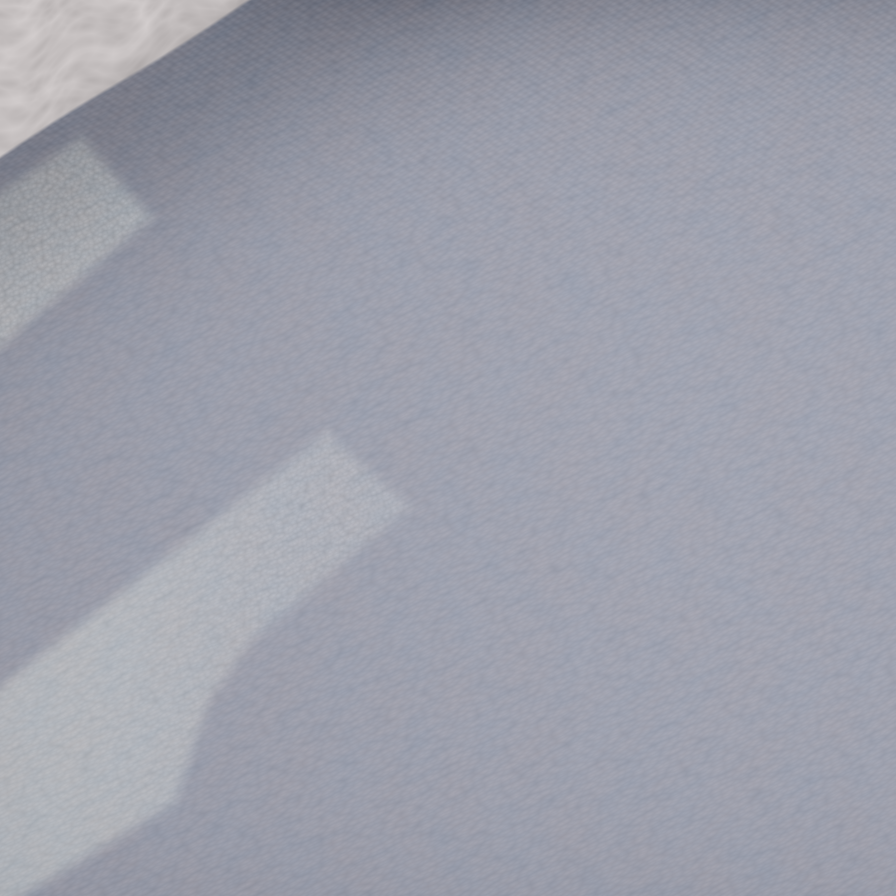
Write a Shadertoy shader that draws this texture.

```glsl
// Blue-grey woven cloth with two soft patches of light and a crumpled paper corner.
// Polygon distances place the light, an exponential falloff gives the paper's shadow,
// and stretched cellular noise makes the threads, grain and paper creases.
#define CLOTH vec3(0.622, 0.633, 0.683)
#define PAPER vec3(0.775, 0.755, 0.755)
#define LIGHT_TINT vec3(0.070, 0.071, 0.052)
#define SHADOW_DEPTH 0.155
#define SHADOW_REACH 0.16
#define LIGHT_BLUR 0.012
#define THREAD_ANGLE 0.46
#define THREAD_CONTRAST 0.030
#define GRAIN_CONTRAST 0.060
#define CREASE_CONTRAST 0.13

const int CORNERS = 7;

vec2 hash2(vec2 p) {
    vec3 q = fract(p.xyx * vec3(0.1031, 0.1030, 0.0973));
    q += dot(q, q.yzx + 33.33);
    return fract((q.xx + q.yz) * q.zy);
}

vec2 rotate(vec2 p, float a) {
    float c = cos(a), s = sin(a);
    return vec2(c * p.x + s * p.y, c * p.y - s * p.x);
}

// Distance to the nearest scattered cell centre
float cellular(vec2 p) {
    vec2 cell = floor(p), f = p - cell;
    float nearest = 4.0;
    for (int j = -1; j <= 1; j++)
        for (int i = -1; i <= 1; i++) {
            vec2 o = vec2(i, j);
            vec2 d = o + hash2(cell + o + 457.0) - f;
            nearest = min(nearest, dot(d, d));
        }
    return sqrt(nearest);
}

// Signed distance to a polygon, negative inside
float polygon(vec2 p, vec2 v[CORNERS]) {
    float d = dot(p - v[0], p - v[0]), side = 1.0;
    for (int i = 0; i < CORNERS; i++) {
        vec2 a = v[i], b = v[(i + CORNERS - 1) % CORNERS];
        vec2 e = b - a, w = p - a;
        vec2 r = w - e * clamp(dot(w, e) / dot(e, e), 0.0, 1.0);
        d = min(d, dot(r, r));
        bvec3 c = bvec3(p.y >= a.y, p.y < b.y, e.x * w.y > e.y * w.x);
        if (all(c) || !any(c)) side = -side;
    }
    return side * sqrt(d);
}

float softInside(float d, float blur) {
    return 1.0 - smoothstep(-blur, blur, d);
}

void mainImage(out vec4 fragColor, in vec2 fragCoord) {
    vec2 p = fragCoord / iResolution.xy;
    float pixel = 1.0 / iResolution.y;

    // Paper edge: positive distance lies on the cloth
    float edge = (0.824 + 0.63 * p.x - p.y) / 1.182;
    edge += 0.0015 * sin(p.x * 24.0);

    // Broad cloth shading
    vec3 color = CLOTH;
    float reach = max(edge, 0.0) / SHADOW_REACH;
    color -= SHADOW_DEPTH * exp(-reach * reach) * exp(-1.2 * max(p.x - 0.3, 0.0));
    color -= 0.10 * exp(-(1.0 - p.y) * 13.0) * smoothstep(0.15, 0.5, p.x);
    color -= 0.035 * exp(-3.0 * p.x) * smoothstep(0.0, 0.3, edge);
    color -= 0.025 * exp(-p.y * 9.0);
    color += 0.012 * exp(-7.0 * dot(p - vec2(0.75, 0.5), p - vec2(0.75, 0.5)));

    // Threads: long cells at two scales, plus faint blue and rose drift
    vec2 t = rotate(p, THREAD_ANGLE);
    float coarse = cellular(t * vec2(32.0, 125.0)) - 0.48;
    float fine = cellular(t * vec2(95.0, 270.0) + 19.0) - 0.48;
    float drift = sin(p.x * 49.0 + 2.0 * sin(p.y * 17.0)) * sin(p.y * 31.0 + 3.0 * sin(p.x * 13.0));
    color -= THREAD_CONTRAST * (0.8 * coarse + 1.3 * fine);
    color += vec3(-0.013, 0.002, 0.012) * (coarse + 0.35 * drift);
    float weave = sin(rotate(p, -0.55).y * 850.0);
    color += 0.010 * weave * smoothstep(0.55, 1.0, p.y);

    // Two patches of light
    vec2 upperPatch[CORNERS] = vec2[CORNERS](
        vec2(0.091, 0.846), vec2(0.169, 0.757), vec2(0.0, 0.613), vec2(-0.3, 0.36),
        vec2(-0.3, 0.45), vec2(-0.3, 0.52), vec2(-0.3, 0.585));
    vec2 lowerPatch[CORNERS] = vec2[CORNERS](
        vec2(0.365, 0.518), vec2(0.456, 0.434), vec2(0.28, 0.284), vec2(0.234, 0.219),
        vec2(0.195, 0.104), vec2(-0.3, -0.2), vec2(-0.3, 0.0));
    float upper = softInside(polygon(p, upperPatch), LIGHT_BLUR);
    float lower = softInside(polygon(p, lowerPatch), LIGHT_BLUR);
    float grain = cellular(p * 190.0) - 0.48;
    color += upper * LIGHT_TINT * 1.45;
    color += lower * LIGHT_TINT * mix(1.5, 0.8, smoothstep(0.05, 0.42, p.x));
    float grainFade = upper + lower * mix(0.3, 0.75, smoothstep(0.1, 0.4, p.x));
    color -= GRAIN_CONTRAST * grain * grainFade;

    // Crumpled paper with a shaded rim
    vec2 bent = rotate(p, 0.5) + 0.008 * vec2(sin(p.y * 70.0), sin(p.x * 55.0));
    float creases = cellular(bent * vec2(20.0, 52.0)) - 0.45;
    float wrinkles = cellular(bent * vec2(48.0, 100.0) + 7.0) - 0.45;
    vec3 paper = PAPER + CREASE_CONTRAST * (creases * 0.65 + wrinkles * 0.35);
    paper -= 0.07 * exp(min(edge, 0.0) * 70.0) * smoothstep(0.0, 0.2, p.x);
    color = mix(color, paper, softInside(edge, 0.0015 + pixel));

    fragColor = vec4(clamp(color, 0.0, 1.0), 1.0);
}
```
